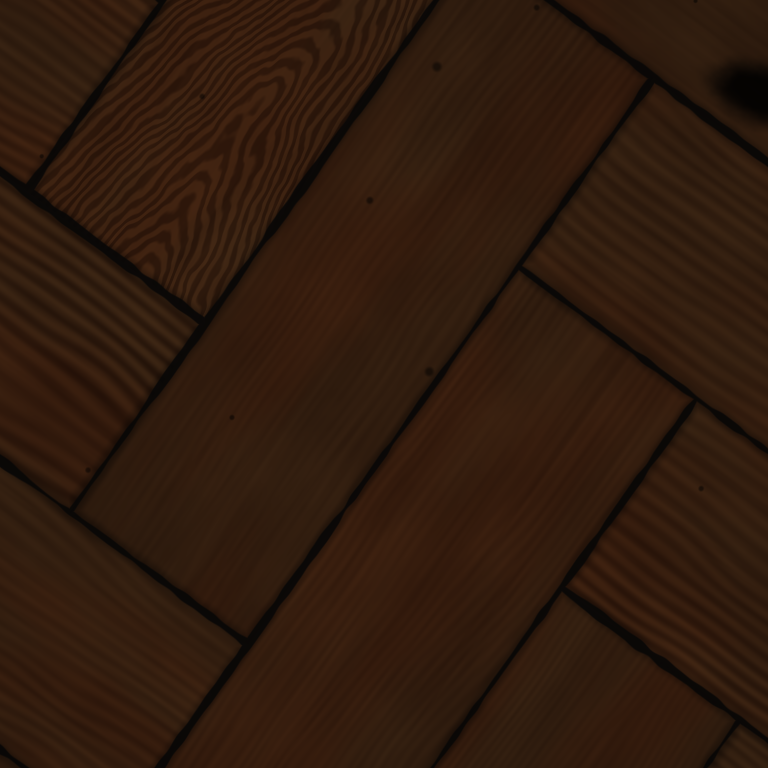
Write a Shadertoy shader that draws this texture.

```glsl
#define ORIGIN vec2(0.091, 0.333)
#define ALONG vec2(0.176, 0.246)
#define ACROSS vec2(0.232, -0.172)
#define PLANK_LENGTH 3.0
#define GAP_WIDTH 0.013
#define SCORCH_POS vec2(0.985, 0.878)
#define DARK_WOOD vec3(0.135, 0.073, 0.035)
#define LIGHT_WOOD vec3(0.232, 0.145, 0.076)
#define RED_TINT vec3(1.07, 0.92, 0.84)
#define GAP_COLOR vec3(0.030, 0.026, 0.024)

float hash(vec2 p) {
    return fract(sin(dot(p, vec2(127.1, 311.7))) * 43758.5);
}

float noise(vec2 p) {
    vec2 i = floor(p), f = fract(p);
    f = f * f * (3.0 - 2.0 * f);
    return mix(mix(hash(i), hash(i + vec2(1, 0)), f.x),
               mix(hash(i + vec2(0, 1)), hash(i + vec2(1, 1)), f.x), f.y);
}

float fbm(vec2 p) {
    float sum = 0.0, amp = 0.5;
    for (int i = 0; i < 4; i++) {
        sum += amp * noise(p);
        p = p * 2.03 + 17.3;
        amp *= 0.5;
    }
    return sum;
}

// Herringbone: xy = position along and across the plank, zw = plank id
vec4 herringbone(vec2 q, out bool turned) {
    vec2 cell = floor(q), f = q - cell;
    float s = mod(cell.x + cell.y, 2.0 * PLANK_LENGTH);
    turned = s >= PLANK_LENGTH;
    if (turned) {
        s -= PLANK_LENGTH;
        return vec4(s + f.y, f.x, cell.x, cell.y - s);
    }
    return vec4(s + f.x, f.y, cell.y, cell.x - s);
}

// Nested arches of flat-sawn wood
float archGrain(vec2 p) {
    float bend = length(vec2(p.y - 0.66 + 0.05 * sin(p.x * 2.5), 0.055));
    float rings = p.x + 4.5 * bend + 0.55 * (fbm(p * vec2(3.0, 6.0)) - 0.5);
    return 0.5 + 0.5 * sin(rings * 36.0);
}

// Nearly straight growth lines of uneven spacing
float straightGrain(vec2 p, float lines, vec2 seed) {
    float warp = 0.16 * noise(p * vec2(0.8, 1.5) + seed)
               + 0.05 * noise(p * vec2(2.5, 5.0) + seed);
    return 0.5 + 0.5 * sin(6.2832 * lines * (p.y + warp));
}

// Small dark pores, at most one per patch
float pores(vec2 p, vec2 seed) {
    vec2 g = p / 0.55, cell = floor(g);
    vec2 center = 0.25 + 0.5 * vec2(hash(cell + seed), hash(cell + seed + 5.7));
    float size = 0.02 + 0.035 * hash(cell + seed + 9.1);
    float present = step(0.7, hash(cell + seed + 3.3));
    return present * (1.0 - smoothstep(0.3 * size, size, length(fract(g) - center)));
}

void mainImage(out vec4 fragColor, in vec2 fragCoord) {
    vec2 uv = fragCoord / iResolution.y;
    vec2 q = inverse(mat2(ALONG, ACROSS)) * (uv - ORIGIN);
    float pixel = 3.4 / iResolution.y;

    bool turned;
    vec4 plank = herringbone(q, turned);
    vec2 p = plank.xy;
    vec2 seed = plank.zw * 7.31 + (turned ? 41.0 : 0.0);
    float rnd = hash(seed);

    // Growth lines: bold on turned planks, faint on most others
    bool arched = !turned && mod(plank.z, 5.0) == 4.0;
    float strength = turned ? 0.3 + 0.3 * cos(plank.z - 0.5) : 0.13;
    float lines = turned ? 13.0 + 4.0 * rnd : 22.0 + 6.0 * rnd;
    float grain = straightGrain(p, lines, seed);
    strength *= 0.35 + 1.1 * noise(p * vec2(0.7, 3.5) + seed);
    if (arched) {
        grain = smoothstep(0.15, 0.85, archGrain(p));
        strength = 0.72;
    }

    // Fibres, mottling and plank tone
    float fibre = noise(p * vec2(3.0, 65.0) + seed) - 0.5;
    float streak = fbm(p * vec2(0.9, 9.0) + seed) - 0.47;
    float mottle = fbm(q * 3.0) - 0.47;
    float tone = 0.59 + 0.16 * (rnd - 0.5) + strength * (grain - 0.5)
               + 0.16 * fibre + 0.40 * streak + 0.40 * mottle;
    vec3 color = mix(DARK_WOOD, LIGHT_WOOD, tone);
    float red = smoothstep(0.3, 0.7, fbm(p * vec2(0.8, 2.5) + seed + 3.0));
    color *= mix(vec3(1.0), RED_TINT, red);
    color *= 1.0 - 0.5 * pores(p, seed);

    // Worn gaps with a soft grimy border
    vec2 edge = min(p, vec2(PLANK_LENGTH, 1.0) - p);
    float dist = min(edge.x, edge.y) + 0.012 * (noise(q * 14.0) - 0.5);
    float width = GAP_WIDTH * (0.45 + 1.3 * noise(q * 2.3 + 8.0));
    color *= mix(0.62, 1.0, smoothstep(0.0, 0.055, dist));
    float gap = 1.0 - smoothstep(width - pixel, width + pixel, dist);
    color = mix(color, GAP_COLOR, 0.9 * gap);

    // Scorched knot
    vec2 k = (uv - SCORCH_POS) * vec2(1.0, 1.6) + vec2(0.0, 0.35 * (uv.x - SCORCH_POS.x));
    float scorch = length(k) + 0.025 * (fbm(uv * 30.0) - 0.5);
    color *= mix(0.1, 1.0, smoothstep(0.025, 0.08, scorch));

    // Uneven room light
    color *= 1.04 - 0.22 * dot(uv - 0.5, uv - 0.5);
    fragColor = vec4(color, 1.0);
}
```
